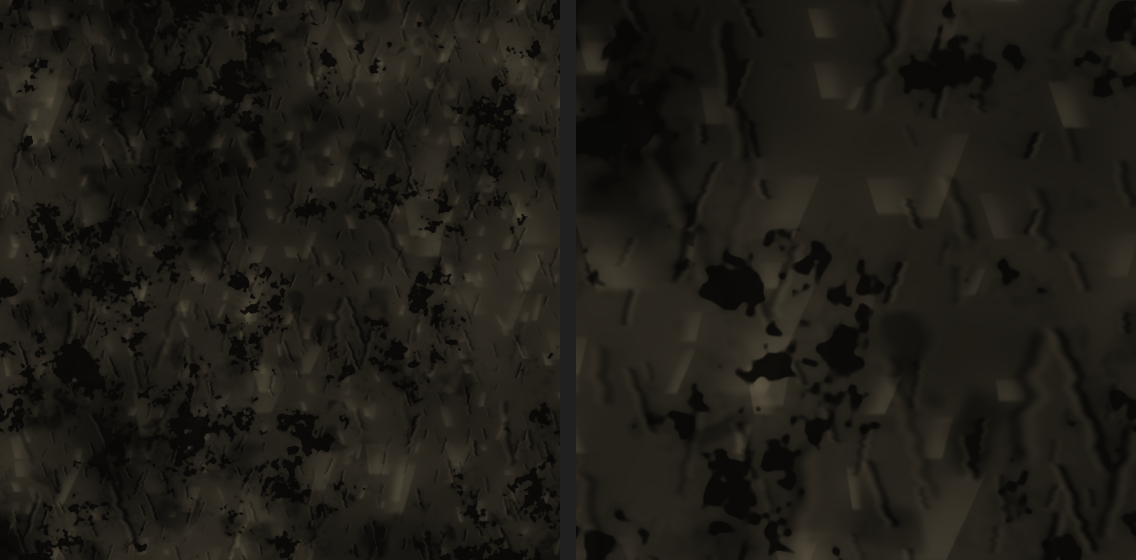
Left, the full canvas; right, a detail of the centre.
This texture is drawn by a WebGL 1 fragment shader. Its source:

```glsl
precision highp float;
uniform vec2 u_resolution;

#define BASE_TONE 0.116
#define MOTTLE 0.20
#define PLATE_LIGHT 0.085
#define STREAK_DARK 0.065
#define STREAK_LIGHT 0.050
#define BLOB_DARK 0.050
#define GRIME_TONE 0.030
#define GRIME_CUT 0.640
#define TINT vec3(1.0, 0.91, 0.72)

float hash(vec2 p) {
  vec3 q = fract(p.xyx * 0.1031);
  q += dot(q, q.yzx + 33.33);
  return fract((q.x + q.y) * q.z);
}

vec2 hash2(vec2 p) {
  return vec2(hash(p), hash(p + 47.3));
}

float noise(vec2 p) {
  vec2 i = floor(p), f = fract(p);
  f = f * f * (3.0 - 2.0 * f);
  return mix(mix(hash(i), hash(i + vec2(1, 0)), f.x),
             mix(hash(i + vec2(0, 1)), hash(i + vec2(1, 1)), f.x), f.y);
}

float fbm(vec2 p, float gain) {
  float sum = 0.0, weight = 1.0, total = 0.0;
  for (int i = 0; i < 4; i++) {
    sum += weight * noise(p);
    total += weight;
    weight *= gain;
    p = mat2(1.6, 1.2, -1.2, 1.6) * p + 13.7;
  }
  return sum / total;
}

// Slanted pale plates and paired dark/light scratches, one per cell
float shards(vec2 uv, float scale, float seed) {
  vec2 p = uv * scale + seed;
  vec2 cell = floor(p);
  float px = 1.5 * scale / u_resolution.y;
  float tone = 0.0;
  for (int j = -1; j <= 1; j++) {
    for (int i = -1; i <= 1; i++) {
      vec2 id = cell + vec2(i, j);
      vec2 place = hash2(id + seed);
      vec2 form = hash2(id + seed + 101.0);
      vec2 kind = hash2(id + seed + 211.0);
      vec2 d = p - id - 0.5 - 0.7 * (place - 0.5);
      float side = form.x < 0.5 ? -1.0 : 1.0;
      float x = side * (d.x - side * mix(0.12, 0.48, form.y) * d.y);
      float halfHeight = mix(0.2, 0.48, fract(form.x * 7.0));
      float ends = 1.0 - smoothstep(halfHeight - 0.06 - px, halfHeight, abs(d.y));
      if (kind.x < 0.27) {
        float w = mix(0.07, 0.19, place.x);
        float face = smoothstep(-2.0 * w, 0.3 * w, x) * (1.0 - smoothstep(w - px, w + px, x));
        float fade = mix(0.5, 1.0, smoothstep(halfHeight, -halfHeight, d.y));
        tone += PLATE_LIGHT * mix(0.4, 1.1, kind.y) * face * ends * fade;
        tone += 0.025 * exp(-8.0 * dot(d, d));
      } else if (kind.x < 0.75) {
        float w = 0.02 + 0.0012 * scale;
        float jag = noise(vec2(d.y * 14.0, id.x + 9.0 * id.y)) - 0.5;
        float u = (x + 0.05 * jag) / w;
        float scratch = STREAK_LIGHT * exp(-(u - 2.0) * (u - 2.0)) - STREAK_DARK * exp(-u * u);
        float shade = 0.02 * exp(-0.06 * u * u);
        tone += mix(0.25, 1.0, kind.y) * ends * (scratch - shade);
      }
    }
  }
  return tone;
}

// Cellular noise: soft dark discs of varied radius
float blobs(vec2 p) {
  vec2 cell = floor(p);
  float dark = 0.0;
  for (int j = -1; j <= 1; j++) {
    for (int i = -1; i <= 1; i++) {
      vec2 id = cell + vec2(i, j);
      float radius = mix(0.1, 0.65, hash(id + 71.0));
      float present = step(0.45, hash(id + 29.0));
      float dist = length(p - id - hash2(id));
      dark = max(dark, present * (1.0 - smoothstep(0.35 * radius, radius, dist)));
    }
  }
  return dark;
}

void main() {
  vec2 uv = gl_FragCoord.xy / u_resolution.y;

  // Cloudy ground
  float tone = BASE_TONE + MOTTLE * (fbm(uv * 4.5, 0.5) - 0.5);
  vec2 warp = vec2(noise(uv * 40.0), noise(uv * 40.0 + 60.0)) - 0.5;
  tone -= BLOB_DARK * blobs(uv * 11.0 + 0.4 * warp);

  // Shards from large to small
  float scale = 6.0;
  for (int i = 0; i < 4; i++) {
    tone += shards(uv, scale, 37.0 * float(i) + 5.0);
    scale *= 1.68;
  }

  // Clustered grime flecks with a faint halo
  float grime = fbm(uv * 24.0, 0.78) + 0.35 * (noise(uv * 9.0 + 20.0) - 0.5);
  tone -= 0.02 * smoothstep(GRIME_CUT - 0.16, GRIME_CUT, grime);
  tone = max(tone, 0.045);
  tone = mix(tone, GRIME_TONE, 0.9 * smoothstep(GRIME_CUT - 0.01, GRIME_CUT + 0.05, grime));

  gl_FragColor = vec4(tone * TINT, 1.0);
}
```
